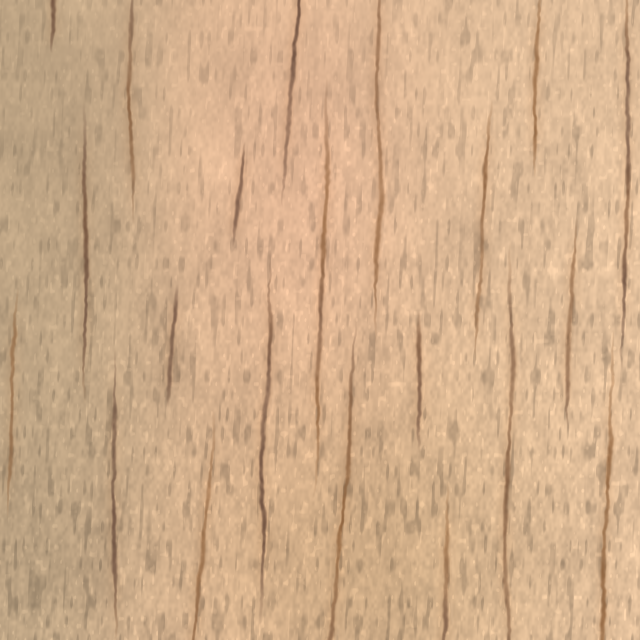
Reproduce this texture procedurally as a WebGL 2 fragment shader.

```glsl
#version 300 es
precision highp float;
// Pale planed wood with short fibre flecks and long, thin, dark vertical veins.

#define VEIN_COUNT 21
#define VEIN_WIDTH 0.0043
#define VEIN_DEPTH 0.82
#define VEIN_WANDER 0.010
#define GRAIN_LEAN 0.045
#define FIBRE_CONTRAST 0.15
#define FLECK_DEPTH 0.13
#define BLOTCH_CONTRAST 0.07

uniform vec2 u_resolution;
out vec4 fragColor;

float hash(vec2 p) {
    return fract(sin(dot(p, vec2(127.1, 311.7))) * 43758.5453);
}

float noise(vec2 p) {
    vec2 cell = floor(p), f = fract(p);
    f = f * f * (3.0 - 2.0 * f);
    float low = mix(hash(cell), hash(cell + vec2(1.0, 0.0)), f.x);
    float high = mix(hash(cell + vec2(0.0, 1.0)), hash(cell + vec2(1.0, 1.0)), f.x);
    return mix(low, high, f.y);
}

// Broad tint: grey-green at the left, rosy in the middle, cream at the right
vec3 boardTint(vec2 uv) {
    vec3 greyTan = vec3(0.735, 0.635, 0.510);
    vec3 tan_ = vec3(0.835, 0.695, 0.560);
    vec3 cream = vec3(0.885, 0.750, 0.610);
    vec3 rose = vec3(0.900, 0.720, 0.590);
    float drift = 0.10 * (noise(uv * vec2(5.0, 2.5) + 3.0) - 0.5);
    float x = uv.x + drift;
    vec3 tint = mix(greyTan, tan_, smoothstep(0.02, 0.34, x));
    tint = mix(tint, cream, smoothstep(0.35, 0.95, x) * 0.85);
    vec2 toGlow = (uv - vec2(0.47, 0.72)) / vec2(0.17, 0.36);
    tint = mix(tint, rose, 0.8 * exp(-dot(toGlow, toGlow)));
    // Slightly deeper, yellower tone along the lower middle
    vec2 toLow = (uv - vec2(0.58, 0.12)) / vec2(0.28, 0.30);
    return tint * (1.0 - vec3(0.045, 0.05, 0.085) * exp(-dot(toLow, toLow)));
}

// Fine fibres, pale glints and dark dashes, as a brightness factor
float fibreShade(vec2 uv) {
    vec2 p = vec2(uv.x - GRAIN_LEAN * uv.y, uv.y);
    float fibres = noise(p * vec2(190.0, 75.0)) - 0.5;
    float specks = noise(p * vec2(250.0, 150.0) + 17.0) - 0.5;
    float streaks = noise(p * vec2(90.0, 14.0) + 41.0) - 0.5;
    float blotches = noise(p * vec2(13.0, 8.0) + 7.0)
                   + 0.6 * noise(p * vec2(38.0, 22.0) + 29.0) - 0.8;
    float dashes = smoothstep(0.62, 0.90, noise(p * vec2(165.0, 34.0) + 53.0));
    float glints = smoothstep(0.72, 0.95, noise(p * vec2(200.0, 90.0) + 71.0));
    // The surface is rougher toward the bottom and the right
    float rough = mix(0.65, 1.15, smoothstep(0.1, 1.1, 0.5 * uv.x + 1.0 - uv.y));
    float fine = FIBRE_CONTRAST * (0.55 * fibres + 0.45 * specks + 0.25 * streaks);
    return 1.0 + BLOTCH_CONTRAST * blotches
         + rough * (fine - FLECK_DEPTH * dashes + 0.07 * glints) + 0.012;
}

// Adds one tapered vein with a soft halo and a pale rim
vec3 drawVein(vec3 colour, vec2 uv, float id) {
    float rndX = hash(vec2(id, 1.3)), rndLength = hash(vec2(id, 2.7));
    float rndLean = hash(vec2(id, 4.1)), rndTone = hash(vec2(id, 5.9));
    float centreX = (id + 0.15 + 0.7 * rndX) / float(VEIN_COUNT);
    float centreY = fract(id * 0.618 + 0.37);
    float halfLength = mix(0.07, 0.38, rndLength);
    float along = uv.y - centreY;

    // Slow wander plus a small ragged wobble
    float path = centreX + along * GRAIN_LEAN * mix(-0.1, 2.2, rndLean);
    path += VEIN_WANDER * (noise(vec2(uv.y * 7.0, id * 9.0)) - 0.5);
    path += 0.0030 * (noise(vec2(uv.y * 42.0, id * 5.0)) - 0.5);
    path += 0.0016 * (noise(vec2(uv.y * 130.0, id * 3.0)) - 0.5);
    float side = uv.x - path;

    float taper = 1.0 - smoothstep(0.45, 1.0, abs(along) / halfLength);
    float swell = noise(vec2(uv.y * 26.0, id * 7.0));
    float width = VEIN_WIDTH * mix(0.65, 1.25, swell) * mix(0.55, 1.0, taper);
    float core = 1.0 - smoothstep(0.15 * width, 1.25 * width, abs(side));
    float patchy = mix(0.6, 1.0, noise(vec2(uv.y * 11.0, id * 13.0)));
    float wear = mix(0.75, 1.0, noise(uv * vec2(220.0, 120.0)));
    float ink = VEIN_DEPTH * core * sqrt(taper) * patchy * wear;

    float halo = exp(-pow(side / 0.011, 2.0)) * taper;
    float rim = exp(-pow((side - 1.9 * width) / 0.0028, 2.0)) * taper;
    vec3 brown = vec3(0.53, 0.35, 0.20), umber = vec3(0.37, 0.26, 0.21);
    float tone = mix(rndTone, noise(vec2(uv.y * 6.0, id * 11.0)), 0.5);
    colour *= 1.0 - vec3(0.04, 0.06, 0.08) * halo;
    colour += 0.035 * rim * swell;
    return mix(colour, mix(brown, umber, smoothstep(0.25, 0.75, tone)), ink);
}

void main() {
    vec2 uv = gl_FragCoord.xy / u_resolution;
    vec3 colour = boardTint(uv) * fibreShade(uv);
    for (int i = 0; i < VEIN_COUNT; i++) {
        colour = drawVein(colour, uv, float(i));
    }
    fragColor = vec4(clamp(colour, 0.0, 1.0), 1.0);
}
```
